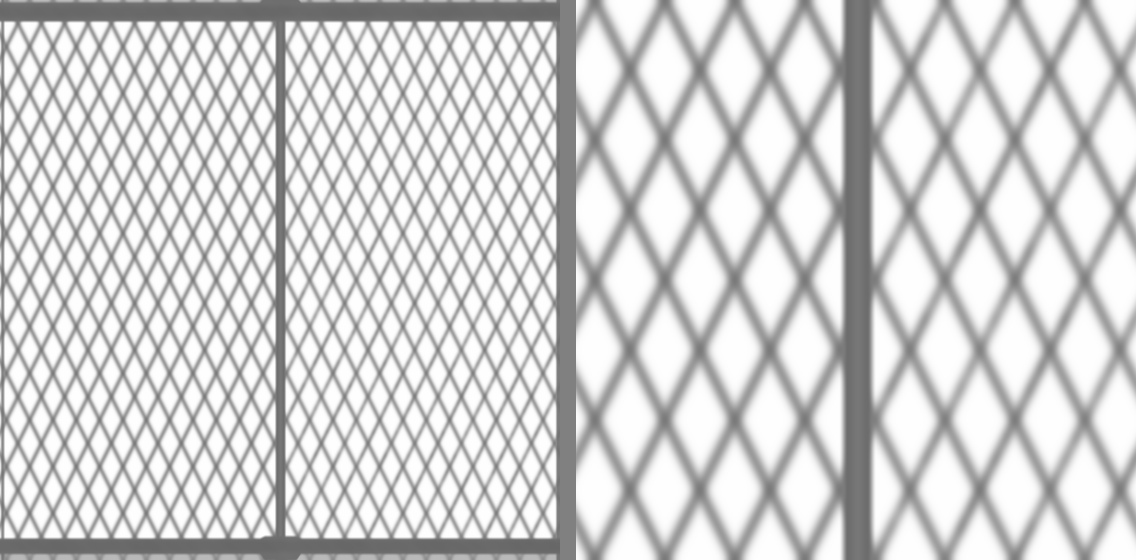
Left, the full canvas; right, a detail of the centre.
A Shadertoy shader for this pattern:

```glsl
// Soft-edged strip between lo and hi
float band(float x, float lo, float hi, float soft) {
    soft = max(soft, 0.7 / iResolution.y);
    return smoothstep(lo - soft, lo + soft, x) * (1.0 - smoothstep(hi - soft, hi + soft, x));
}

// Blurred wire at every integer of a diagonal coordinate
float wire(float t, float width) {
    float d = abs(fract(t + 0.5) - 0.5) / length(vec2(24.0, 12.0));
    return exp(-d * d / (width * width));
}

// Layered sines for uneven ink, roughly -1 to 1
float wear(vec2 p) {
    return 0.5 * sin(p.x * 61.0 + 2.0 * sin(p.y * 37.0))
         + 0.3 * sin(p.y * 113.0 + 3.0 * sin(p.x * 71.0))
         + 0.2 * sin((p.x + p.y) * 307.0);
}

// Diamond lattice: 24 cells across, 12 down
float mesh(vec2 p) {
    vec2 cell = p * vec2(24.0, 12.0) - vec2(0.27, 0.0);
    float rightPanel = step(0.5, p.x);
    float uneven = wear(p);
    float falling = wire(cell.x + cell.y, 0.0044) * (0.68 - 0.03 * rightPanel);
    float rising = wire(cell.x - cell.y, 0.0044 - 0.0003 * rightPanel)
                 * (0.68 - rightPanel * (0.07 + 0.10 * uneven));
    return 1.0 - (1.0 - falling) * (1.0 - rising);
}

void mainImage(out vec4 fragColor, in vec2 fragCoord) {
    vec2 p = fragCoord / iResolution.xy;
    float shade = mix(0.995, 0.42, mesh(p));

    // Grey margins outside the rails
    float margin = 1.0 - band(p.y, 0.015, 0.99, 0.003);
    shade = mix(shade, 0.58, 0.65 * margin);

    // Upright posts, the centre one widest
    float post = band(p.x, 0.4925, 0.5095, 0.0027);
    float sides = 0.8 * band(p.x, 0.002, 0.0075, 0.0025) + 0.9 * band(p.x, 0.9935, 1.02, 0.0025);
    shade = mix(shade, 0.445 + 0.02 * cos((p.x - 0.501) * 500.0), max(post, sides));

    // Rails, with joint plates where the centre post meets them
    float joint = band(p.x, 0.469, 0.533, 0.006);
    float rails = max(band(p.y, 0.0105 - 0.012 * joint, 0.0385 + 0.004 * joint, 0.0033),
                      band(p.y, 0.9615, 0.996 + 0.01 * joint, 0.0033));
    float depth = p.y < 0.5 ? p.y - 0.025 : p.y - 0.979;
    float metal = 0.41 + 0.025 * smoothstep(0.004, 0.017, abs(depth)) + 0.008 * wear(p * 0.6);
    shade = mix(shade, metal, rails);

    fragColor = vec4(vec3(shade), 1.0);
}
```
